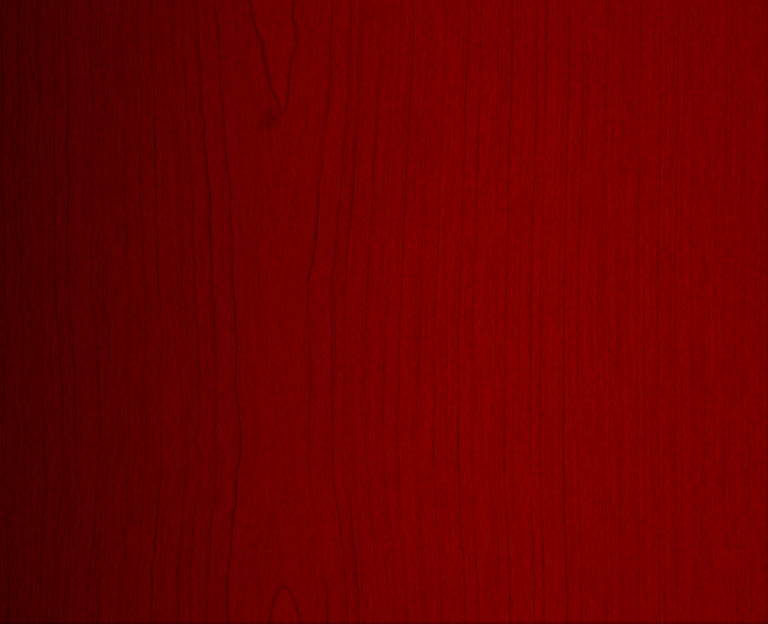
Reproduce this texture procedurally as a Shadertoy shader.

```glsl
const vec3  STAIN = vec3(1.0, 0.0, 0.0);
const float PEAK_LIGHT = 0.510;
const float LIGHT_DROP = 0.245;
const vec2  LIGHT_FOCUS = vec2(0.68, 0.46);
const float HEART_X = 0.442;         // axis of the plain central strip
const float HEART_HALF = 0.056;
const float TOP_FLARE = 0.055;
const float BOTTOM_FLARE = 0.035;
const float RING_SPACING = 0.029;
const float FINE_SPACING = 0.0105;
const float LINE_WIDTH = 0.0019;
const float SHADE_WIDTH = 0.0055;
const float RING_DEPTH = 0.19;
const float FINE_DEPTH = 0.09;
const float STREAK_DEPTH = 0.085;
const float PORE_DEPTH = 0.11;
const float SHADOW_GAIN = 1.3;       // extra grain contrast on the dark side

float hash(vec2 p) {
    vec3 q = fract(vec3(p.xyx) * 0.1031);
    q += dot(q, q.yzx + 33.33);
    return fract((q.x + q.y) * q.z);
}

float noise(vec2 p) {
    vec2 i = floor(p), f = fract(p);
    f = f * f * (3.0 - 2.0 * f);
    return mix(mix(hash(i), hash(i + vec2(1, 0)), f.x),
               mix(hash(i + vec2(0, 1)), hash(i + vec2(1, 1)), f.x), f.y);
}

// Dark line at offset 0 with a soft shade on its left
float grainLine(float offset, float width, float shadeWidth) {
    float core = exp(-pow(offset / width, 2.0));
    float shade = exp(-max(-offset, 0.0) / shadeWidth) * (1.0 - smoothstep(0.0, width, offset));
    return 0.78 * core + 0.22 * shade;
}

// Jittered growth rings outside the central strip; the first two are strongest
float rings(float d, float spacing, float side, float y) {
    float cell = floor(d / spacing + 0.5), dark = 0.0;
    float width = min(LINE_WIDTH, spacing * 0.16);
    for (float k = -1.0; k <= 1.0; k++) {
        float id = cell + k;
        if (id < 0.0) continue;
        vec2 seed = vec2(id + 40.0 * (side + 2.0), spacing * 1000.0);
        float jitter = id > 0.0 ? (hash(seed) - 0.5) * 0.55 : 0.0;
        float fade = 0.15 + 1.2 * noise(vec2(seed.x * 7.3, y * 8.0 + seed.y));
        float strength = id < 1.5 ? 1.2 : mix(0.5, 0.95, hash(seed + 9.0));
        float offset = (d - (id + jitter) * spacing) * side;
        dark += strength * fade * grainLine(offset, width, min(SHADE_WIDTH, spacing * 0.25));
    }
    return dark;
}

// Pointed growth figure; depth runs from the canvas edge to the tip.
// Returns outline in x and inside mask in y.
vec2 tongue(float x, float depth, float halfWidth, float len, float power) {
    float remain = max(1.0 - depth / len, 0.0);
    float d = abs(x) - halfWidth * pow(remain, power);
    float present = 1.0 - smoothstep(len * 0.97, len * 1.08, depth);
    return present * vec2(exp(-pow(d / 0.003, 2.0)), 1.0 - smoothstep(-0.003, 0.003, d));
}

float lighting(vec2 uv) {
    vec2 away = uv - LIGHT_FOCUS;
    away.x *= away.x > 0.0 ? 0.55 : 1.0;
    away.y *= 0.35;
    return PEAK_LIGHT - LIGHT_DROP * pow(length(away) / LIGHT_FOCUS.x, 1.5);
}

void mainImage(out vec4 fragColor, in vec2 fragCoord) {
    vec2 uv = fragCoord / iResolution.xy;
    vec2 p = fragCoord / iResolution.y;

    // Bend the grain around the strip
    float side = p.x < HEART_X ? -1.0 : 1.0;
    float reach = abs(p.x - HEART_X);
    float flare = TOP_FLARE * smoothstep(0.45, 1.0, p.y)
                + BOTTOM_FLARE * (1.0 - smoothstep(0.0, 0.28, p.y));
    float calm = side < 0.0 ? exp(-reach) : 0.8 * exp(-4.0 * reach);
    float wobble = 0.022 * (noise(vec2(p.x * 9.0, p.y * 3.5)) - 0.5)
                 + 0.009 * (noise(vec2(p.x * 18.0, p.y * 13.0) + 5.0) - 0.5)
                 + 0.004 * (noise(vec2(p.x * 25.0, p.y * 45.0) + 8.0) - 0.5);
    float d = reach - flare * exp(-4.0 * reach) - HEART_HALF + wobble * calm * side;

    // Bold rings soften and fine rings gain toward the right
    float outer = side > 0.0 ? smoothstep(0.2, 0.55, d) : 0.0;
    float dark = RING_DEPTH * mix(1.0, 0.5, outer) * rings(d, RING_SPACING, side, p.y)
               + FINE_DEPTH * mix(0.85, 1.05, outer) * rings(d - 0.04, FINE_SPACING, side, p.y);

    // Figures at the ends of the strip
    float ragged = 0.012 * (noise(p * vec2(8.0, 42.0)) - 0.5);
    float fromTop = 1.0 - p.y;
    vec2 upper = tongue(p.x - 0.438 - 0.08 * fromTop + ragged, fromTop, 0.036, 0.18, 0.65);
    vec2 lower = tongue(p.x - 0.457 + ragged * 0.4, p.y, 0.026, 0.06, 0.5);
    dark += 0.22 * (upper.x + lower.x) - 0.03 * (upper.y + lower.y);

    // Small knot under the upper figure
    vec2 knot = (p - vec2(0.432, 0.807)) / vec2(0.012, 0.015);
    float knotRadius = length(knot) + 0.8 * (noise(p * 120.0) - 0.5);
    dark += 0.17 * exp(-knotRadius * knotRadius);

    // Long fibres, short fibres and pores
    float bent = d * side;
    float fibre = noise(vec2(bent * 260.0 + 300.0, p.y * 9.0))
                + noise(vec2(bent * 230.0 + 500.0, p.y * 30.0)) - 1.0;
    float pore = noise(vec2(p.x * 380.0, p.y * 170.0)) - 0.5;
    dark += 0.7 * STREAK_DEPTH * fibre + PORE_DEPTH * pore;
    dark *= mix(SHADOW_GAIN, 1.0, smoothstep(0.0, 0.4, uv.x));

    // Thin shadow along the lower and right borders
    float right = (1.0 - uv.x) * iResolution.x / iResolution.y;
    dark += 0.25 * (1.0 - smoothstep(0.0, 0.006, p.y)) + 0.1 * (1.0 - smoothstep(0.0, 0.006, right));

    fragColor = vec4(STAIN * lighting(uv) * (1.0 - dark), 1.0);
}
```
